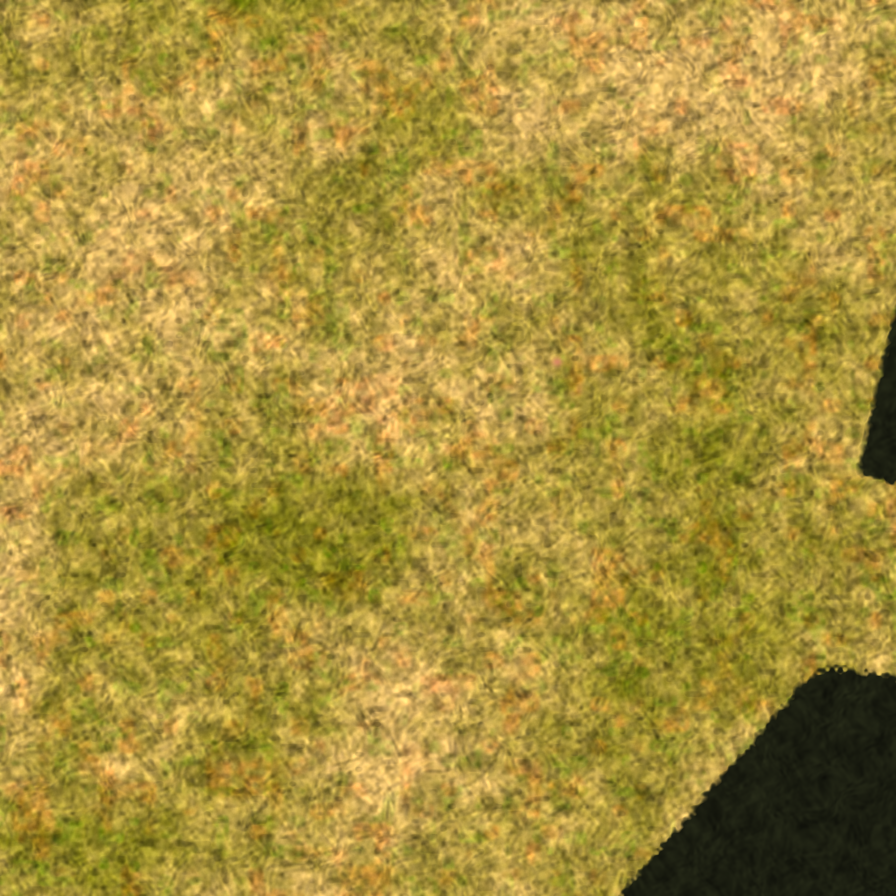
Reproduce this texture procedurally as a WebGL 1 fragment shader.

```glsl
precision highp float;
// Sun-dried lawn seen from above, with two hard building shadows at the right.
uniform vec2 u_resolution;

float hash(vec2 p) {
  return fract(sin(dot(p, vec2(127.1, 311.7))) * 43758.5453);
}

float noise(vec2 p) {
  vec2 i = floor(p), f = fract(p);
  f = f * f * (3.0 - 2.0 * f);
  return mix(mix(hash(i), hash(i + vec2(1.0, 0.0)), f.x),
             mix(hash(i + vec2(0.0, 1.0)), hash(i + vec2(1.0, 1.0)), f.x), f.y);
}

float fbm(vec2 p) {
  float sum = 0.0, amp = 0.5;
  for (int i = 0; i < 5; i++) {
    sum += amp * noise(p);
    p = mat2(1.6, 1.2, -1.2, 1.6) * p + 7.3;
    amp *= 0.55;
  }
  return sum;
}

float patchAt(vec2 p, vec2 center, vec2 radius) {
  vec2 d = (p - center) / radius;
  return exp(-dot(d, d));
}

// Signed distance to the side of the line a-b; positive on its right.
float rightOf(vec2 p, vec2 a, vec2 b) {
  vec2 d = normalize(b - a);
  return dot(p - a, vec2(d.y, -d.x));
}

float smoothMin(float a, float b, float k) {
  float h = max(k - abs(a - b), 0.0) / k;
  return min(a, b) - h * h * k * 0.25;
}

// Short strokes in three directions, bent by a slow warp.
float blades(vec2 p) {
  p += 0.012 * vec2(noise(p * 38.0), noise(p * 38.0 + 19.0));
  float sum = 0.0;
  for (int i = 0; i < 3; i++) {
    float angle = 0.45 + 0.85 * float(i);
    vec2 q = mat2(cos(angle), -sin(angle), sin(angle), cos(angle)) * p;
    sum += noise(q * vec2(95.0, 235.0) + 31.0 * float(i));
  }
  return sum / 3.0;
}

// Broad bleached areas are positive, greener ones negative.
float drynessMap(vec2 p) {
  float dry = 0.50;
  dry += 0.32 * patchAt(p, vec2(0.17, 0.72), vec2(0.14, 0.15));
  dry += 0.42 * patchAt(p, vec2(0.73, 0.93), vec2(0.24, 0.13));
  dry += 0.32 * patchAt(p, vec2(0.50, 0.58), vec2(0.13, 0.10));
  dry += 0.40 * patchAt(p, vec2(0.00, 0.33), vec2(0.06, 0.20));
  dry += 0.25 * patchAt(p, vec2(0.46, 0.15), vec2(0.10, 0.19));
  dry += 0.15 * patchAt(p, vec2(0.02, 0.58), vec2(0.09, 0.12));
  dry -= 0.38 * patchAt(p, vec2(0.27, 0.99), vec2(0.14, 0.06));
  dry -= 0.28 * patchAt(p, vec2(0.46, 0.91), vec2(0.08, 0.10));
  dry -= 0.35 * patchAt(p, vec2(0.35, 0.42), vec2(0.13, 0.08));
  dry -= 0.30 * patchAt(p, vec2(0.80, 0.58), vec2(0.15, 0.16));
  dry -= 0.32 * patchAt(p, vec2(0.20, 0.32), vec2(0.13, 0.11));
  dry -= 0.22 * patchAt(p, vec2(0.31, 0.20), vec2(0.08, 0.09));
  dry -= 0.30 * patchAt(p, vec2(0.72, 0.31), vec2(0.17, 0.11));
  dry -= 0.25 * patchAt(p, vec2(0.08, 0.03), vec2(0.14, 0.08));
  dry -= 0.18 * patchAt(p, vec2(0.31, 0.66), vec2(0.05, 0.10));
  return dry;
}

void main() {
  vec2 p = gl_FragCoord.xy / u_resolution;

  // Lawn tint: large patches broken up by tufts
  float tufts = fbm(p * 14.0 + 3.0) - 0.48;
  float clumps = fbm(p * 48.0 + 11.0) - 0.48;
  float dryness = clamp(drynessMap(p) + 0.9 * tufts + 0.65 * clumps, 0.0, 1.0);
  vec3 grass = mix(vec3(0.50, 0.48, 0.10), vec3(0.82, 0.67, 0.37), dryness);

  // Rusty and leafy flecks
  float rust = smoothstep(0.58, 0.85, noise(p * 42.0 + 50.0)) * noise(p * 130.0);
  float leaf = smoothstep(0.58, 0.85, noise(p * 60.0 + 80.0)) * noise(p * 150.0 + 9.0);
  grass += rust * vec3(0.07, -0.05, -0.04) + leaf * vec3(-0.12, -0.02, -0.07);

  // Blade grain with dark gaps between the strokes
  float grain = blades(p) - 0.5;
  float speck = noise(p * 210.0 + 5.0) - 0.5;
  float gaps = smoothstep(0.60, 0.88, noise(p * vec2(95.0, 120.0) + 40.0));
  grass *= 1.02 + 0.75 * grain + 0.20 * speck + 0.25 * clumps - 0.16 * gaps;
  grass += vec3(0.03, 0.03, 0.06) * speck;

  // Small pink petal
  grass = mix(grass, vec3(0.88, 0.53, 0.42), 0.8 * patchAt(p, vec2(0.622, 0.596), vec2(0.006, 0.005)));

  // Shadows, their edges frayed by the blades
  vec2 q = p + 0.010 * vec2(grain, speck);
  float lower = smoothMin(rightOf(q, vec2(0.690, 0.0), vec2(0.910, 0.255)),
                          rightOf(q, vec2(0.910, 0.258), vec2(1.0, 0.245)), 0.025);
  float upper = smoothMin(rightOf(q, vec2(0.956, 0.470), vec2(1.0, 0.660)),
                          -rightOf(q, vec2(0.952, 0.474), vec2(1.0, 0.458)), 0.008);
  float shade = smoothstep(-0.003, 0.004, max(lower, upper));
  vec3 shaded = vec3(0.105, 0.115, 0.065) * (1.0 + 0.9 * grain + 0.5 * clumps);
  shaded += vec3(0.10, 0.10, 0.04) * smoothstep(0.03, 0.0, p.y - 0.46) * step(0.4, p.y) * max(grain + 0.1, 0.0);

  gl_FragColor = vec4(clamp(mix(grass, shaded, shade), 0.0, 1.0), 1.0);
}
```
